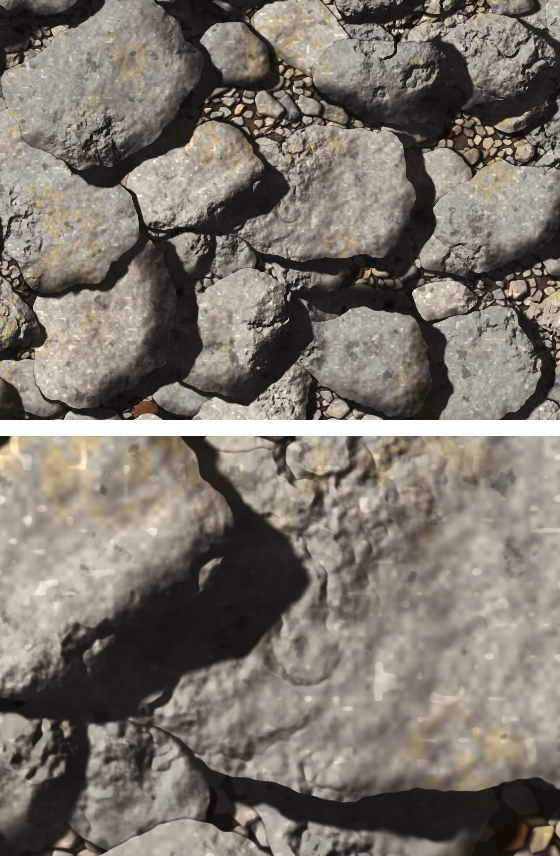
Top: the whole. Bottom: its middle third, enlarged.
Reproduce this texture procedurally as a Shadertoy shader.

```glsl
// Sunlit limestone rubble: gravel, pebbles, stones and boulders laid in layers.
// Each stone is a rounded polygon of random half-planes; sweeping those planes
// along the light gives its cast shadow, and their blend gives its facets.

struct Surface { vec3 tint; vec2 tilt; float light; };

vec3 hash3(vec2 p) {
    vec3 q = fract(p.xyx * vec3(.1031, .1030, .0973));
    q += dot(q, q.yxz + 33.33);
    return fract((q.xxy + q.yzz) * q.zyx);
}

float noise(vec2 p) {
    vec2 i = floor(p), f = fract(p);
    f = f * f * (3. - 2. * f);
    return mix(mix(hash3(i).x, hash3(i + vec2(1, 0)).x, f.x),
               mix(hash3(i + vec2(0, 1)).x, hash3(i + 1.).x, f.x), f.y);
}

float fbm(vec2 p) {
    float sum = 0., gain = .5;
    for (int i = 0; i < 5; i++) {
        sum += gain * noise(p);
        p = mat2(1.6, 1.2, -1.2, 1.6) * p + 7.3;
        gain *= .5;
    }
    return sum;
}

// Lays one jittered grid of stones over the surface, lower right first
void layStones(inout Surface s, vec2 p, float cell, float seed, float share, float warmth) {
    const float sharpness = 28.;
    float blur = max(.0013, .8 / iResolution.y);
    vec2 q = p / cell, home = floor(q);
    for (int y = -1; y <= 1; y++)
    for (int x = 1; x >= -1; x--) {
        vec2 id = home + vec2(x, y);
        vec3 h = hash3(id + seed), k = hash3(id + seed + 57.);
        if (h.z > share) continue;
        vec2 r = q - id - .5 - (h.xy - .5) * .5;
        float turn = (k.x - .5) * 2.;
        vec2 axis = vec2(cos(turn), sin(turn));
        vec2 shadowThrow = vec2(.85, -.5) * mix(.06, .2, k.z);

        // Rounded polygon, its swept shadow and its sloping sides
        float body = 0., swept = 0.;
        vec2 sides = vec2(0);
        for (int i = 0; i < 7; i++) {
            vec3 g = hash3(id * 7. + seed + float(i) * 13.);
            float a = (float(i) + g.x * .7) * .8976 + k.y * 6.;
            vec2 n = vec2(cos(a), sin(a));
            float along = dot(n, axis);
            float reach = mix(.38, .62, k.y) * mix(.78, 1.25, along * along) * mix(.82, 1.14, g.y);
            float e = dot(n, r) - reach;
            float w = exp(sharpness * e);
            body += w;
            sides += w * n * mix(.4, 1.4, g.z);
            swept += exp(sharpness * (e - max(0., dot(n, shadowThrow))));
        }
        float d = log(body) / sharpness * cell;
        float shade = log(swept) / sharpness * cell;
        float bevel = mix(.02, .15, h.x);
        vec2 tilt = sides / (body + exp(-sharpness * bevel)) + (k.zx - .5) * .4;

        // Grey to buff stone, with a rare rusty leaf among the small ones
        vec3 tint = mix(vec3(.625, .615, .59), vec3(.68, .62, .54), warmth * k.x + .2 * h.y);
        tint *= mix(.9, 1.1, h.y);
        if (warmth > .5 && k.z > .97) tint = vec3(.4, .25, .18);

        s.light *= smoothstep(-.004, .004, shade);
        float cover = 1. - smoothstep(-blur, blur, d);
        s.tint = mix(s.tint, tint, cover);
        s.tilt = mix(s.tilt, tilt, cover);
        s.light = mix(s.light, 1., cover * cover);
    }
}

// Weathered relief: smooth swells with rougher patches
float relief(vec2 p) {
    float rough = smoothstep(.45, .72, noise(p * 4.5 + 3.));
    float crease = abs(fbm(p * 11. + 20.) - .48);
    return fbm(p * 6.) * .038 + rough * (fbm(p * 26.) * .022 + min(crease, .08) * .13);
}

void mainImage(out vec4 fragColor, in vec2 fragCoord) {
    vec2 p = fragCoord / iResolution.y;
    vec2 warp = vec2(fbm(p * 8.), fbm(p * 8. + 31.)) - .5;

    // Soil, then ever larger stones; broad shade sinks the gaps
    Surface s = Surface(vec3(.42, .37, .31), vec2(0), .6);
    layStones(s, p + warp * .01, .024, 11., .95, 1.);
    layStones(s, p + warp * .02, .055, 83., .45, .8);
    s.light *= smoothstep(.36, .46, noise(p * 4. + 9.));
    layStones(s, p + warp * .045, .16, 140., .72, .4);
    layStones(s, p + warp * .085, .34, 211., .9, .15);

    // Lichen, grain, pale flecks and tiny pits
    float lichen = smoothstep(.54, .7, fbm(p * 6. + 50.)) * smoothstep(.35, .6, fbm(p * 45.));
    s.tint = mix(s.tint, s.tint * vec3(1.04, .99, .84), lichen);
    s.tint *= 1. + .2 * (noise(p * 190.) - .5) + .15 * (noise(p * 75.) - .5);
    s.tint *= 1. + .2 * smoothstep(.8, .92, noise(p * vec2(90, 120) + 40.));
    s.tint *= 1. - .3 * smoothstep(.66, .76, fbm(p * 38. + 5.));

    // Low sun from the upper left
    vec2 e = vec2(.0025, 0);
    float height = relief(p);
    vec2 slope = vec2(relief(p + e.xy), relief(p + e.yx)) - height;
    vec3 normal = normalize(vec3(s.tilt - slope / e.x, 1));
    float sun = max(0., dot(normal, normalize(vec3(-.6, .45, .75)))) * s.light;
    float lit = smoothstep(0., .85, sun);
    float skylight = .1 + .18 * fbm(p * 12. + 70.);
    vec3 color = s.tint * mix(skylight, 1.12, lit) * mix(vec3(1, .9, .88), vec3(1), lit);
    fragColor = vec4(color, 1);
}
```
